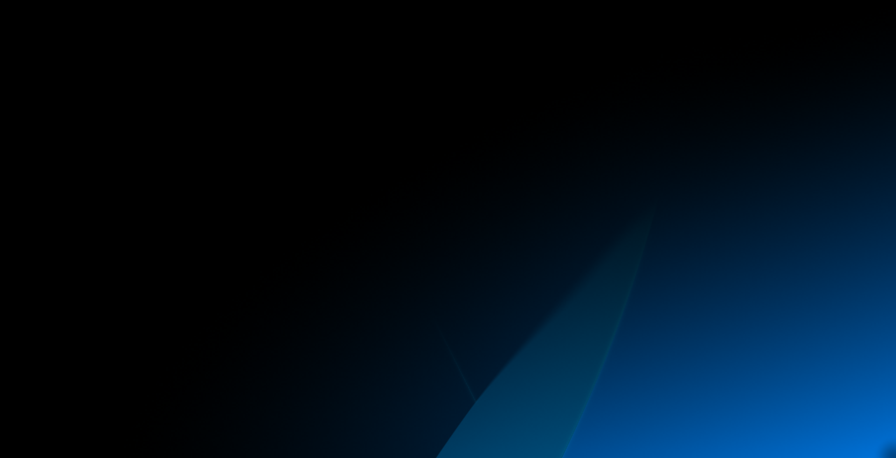
A Shadertoy shader for this background:

```glsl
// Draws a deep blue corner glow crossed by a curved, translucent teal blade.

float hash(vec2 p) {
    return fract(sin(dot(p, vec2(127.1, 311.7))) * 43758.5453);
}

// Blue light that fades with distance d from the lower right corner
vec3 glow(float d) {
    float light = 0.86 * pow(max(1.0 - d, 0.0), 1.6);
    return light * vec3(0.0, 0.525, 1.0);
}

// Distance from p to the segment a-b; t receives the position along it
float segment(vec2 p, vec2 a, vec2 b, out float t) {
    vec2 ab = b - a;
    t = clamp(dot(p - a, ab) / dot(ab, ab), 0.0, 1.0);
    return length(p - a - ab * t);
}

void mainImage(out vec4 fragColor, in vec2 fragCoord) {
    // Canvas height is one unit
    vec2 p = fragCoord / iResolution.y;
    float soft = 1.2 / iResolution.y;
    float y = p.y;
    float fromRight = max(1.954 - p.x, 0.0);

    // Two glows: rounded behind the blade, flatter in front of it
    vec2 q = pow(vec2(fromRight / 1.7, y), vec2(1.5));
    vec3 behind = 0.85 * glow(pow(q.x + q.y, 1.0 / 1.5));
    vec3 front = glow(y + fromRight / 3.1);

    // Blade outlines meet in a tip, above which the glows merge
    float leftEdge = 0.952 + 0.68 * y + 0.22 * y * y;
    float rightEdge = 1.226 + 0.48 * y - 0.19 * y * y;
    float blend = mix(soft, 0.3, smoothstep(0.45, 0.85, y));
    float side = smoothstep(-blend, blend, p.x - rightEdge);
    vec3 color = mix(behind, front, side);

    // Teal blade, dimming towards its tip and its softer left outline
    float haze = soft + 0.05 * smoothstep(0.1, 0.4, y);
    float across = clamp((p.x - leftEdge) / max(rightEdge - leftEdge, 0.01), 0.0, 1.0);
    float blade = smoothstep(-soft, haze, p.x - leftEdge)
                * smoothstep(-soft, soft, rightEdge - p.x)
                * (1.0 - smoothstep(0.48, 0.61, y));
    float strength = max(0.29 - 0.39 * y, 0.0);
    color = mix(color, strength * vec3(0.0, 1.0, 1.6), blade * mix(0.7, 1.0, across));

    // Thin light along the right outline
    float rim = exp(-abs(p.x - rightEdge) / 0.004) * (1.0 - smoothstep(0.2, 0.6, y));
    color += rim * vec3(0.0, 0.06, 0.05);

    // Faint crease running down to the blade
    float along;
    float crease = segment(p, vec2(0.942, 0.315), vec2(1.038, 0.124), along);
    color += exp(-crease / 0.003) * along * vec3(0.0, 0.05, 0.055);

    // Small shade in the lower right corner
    color *= 1.0 - 0.4 * smoothstep(0.05, 0.0, length(vec2(fromRight, y)));

    // Fine grain against banding
    color += (hash(floor(p * 262.0)) - 0.5) / 255.0;
    fragColor = vec4(clamp(color, 0.0, 1.0), 1.0);
}
```
